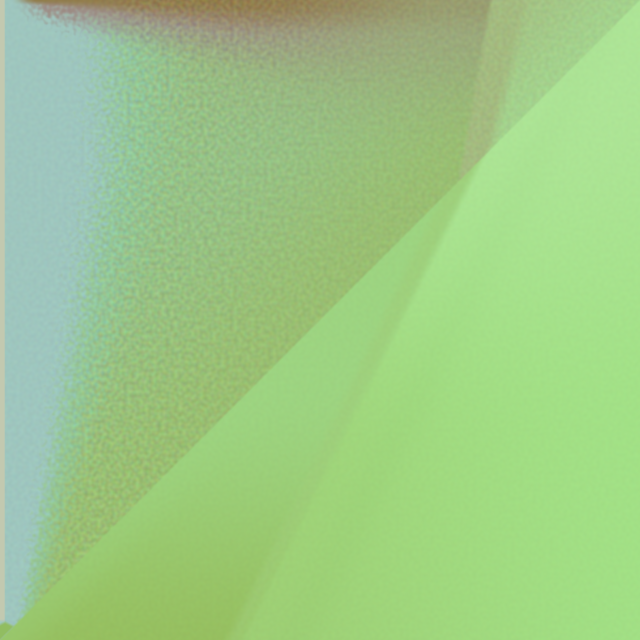
Give the GLSL for this background, as a Shadertoy shader.

```glsl
// Folded sheets of green light with a pale blue margin, a mauve top glow and soft grain.
#define GRAIN_SCALE 150.0
#define GRAIN_AMOUNT 0.095
#define EDGE_SOFTNESS 0.0035
#define MARGIN_WIDTH 0.0075
#define BLUE_START 0.030
#define BLUE_SLOPE 0.20
#define RAY_START 0.375
#define RAY_SLOPE 0.50

const vec3 BLUE  = vec3(0.62, 0.775, 0.745);
const vec3 TEAL  = vec3(0.57, 0.785, 0.625);
const vec3 OLIVE = vec3(0.60, 0.745, 0.445);
const vec3 SAGE  = vec3(0.59, 0.755, 0.525);
const vec3 KHAKI = vec3(0.605, 0.675, 0.475);
const vec3 MAUVE = vec3(0.62, 0.55, 0.52);
const vec3 BROWN = vec3(0.57, 0.49, 0.30);
const vec3 LIME  = vec3(0.635, 0.88, 0.525);
const vec3 MINT  = vec3(0.68, 0.895, 0.59);
const vec3 MOSS  = vec3(0.585, 0.74, 0.36);
const vec3 LEAF  = vec3(0.615, 0.83, 0.505);
const vec3 BEIGE = vec3(0.76, 0.79, 0.69);

vec2 hashGradient(vec2 cell) {
    vec3 q = fract(cell.xyx * vec3(0.1031, 0.1030, 0.0973));
    q += dot(q, q.yzx + 33.33);
    float angle = 6.2832 * fract((q.x + q.y) * q.z);
    return vec2(cos(angle), sin(angle));
}

float gradientNoise(vec2 p) {
    vec2 i = floor(p), f = fract(p);
    vec2 u = f * f * (3.0 - 2.0 * f);
    vec2 e = vec2(1.0, 0.0);
    float low = mix(dot(hashGradient(i), f),
                    dot(hashGradient(i + e), f - e), u.x);
    float high = mix(dot(hashGradient(i + e.yx), f - e.yx),
                     dot(hashGradient(i + 1.0), f - 1.0), u.x);
    return mix(low, high, u.y);
}

float edge(float d) {
    return smoothstep(-EDGE_SOFTNESS, EDGE_SOFTNESS, d);
}

// Back sheet, above the diagonal
vec3 backSheet(vec2 p, float grain) {
    float depth = 1.0 - p.y;
    vec3 col = mix(OLIVE, SAGE, smoothstep(0.0, 0.42, p.y - p.x));
    col = mix(col, KHAKI, smoothstep(0.26, 0.02, depth) * smoothstep(0.1, 0.6, p.x));

    // Blue margin with a grainy teal rim
    float rim = p.x - BLUE_START - BLUE_SLOPE * min(p.y, 0.75);
    float spread = 0.012 + 0.06 * p.y;
    float rough = rim + grain * spread * 0.55;
    col = mix(col, TEAL, 0.75 * smoothstep(spread * 2.1, 0.0, rough));
    col = mix(col, BLUE, smoothstep(spread * 0.55, -spread * 0.9, rough));

    // Mauve glow widening from the top left corner
    float reach = 0.010 + 0.30 * p.x * (1.0 - 0.65 * p.x);
    float glow = smoothstep(1.35, 0.1, (depth + grain * 0.012) / reach);
    glow *= smoothstep(0.02, 0.08, p.x) * (1.0 - 0.85 * smoothstep(0.32, 0.68, p.x));
    col = mix(col, MAUVE, glow);
    float brownReach = 0.008 + 0.055 * smoothstep(0.02, 0.45, p.x);
    float brown = smoothstep(brownReach, 0.0, depth) * smoothstep(0.015, 0.06, p.x);
    col = mix(col, BROWN, brown * (1.0 - 0.75 * smoothstep(0.38, 0.72, p.x)));

    // Pale band and the lighter panel to its right
    float bandLeft = 0.716 + 0.18 * (p.y - 0.714);
    float bandRight = 0.775 + 0.24 * (p.y - 0.80);
    vec3 panel = mix(vec3(0.64, 0.82, 0.55), vec3(0.64, 0.765, 0.52),
                     smoothstep(0.0, 0.18, p.y - p.x));
    col = mix(col, vec3(0.64, 0.73, 0.50), smoothstep(-0.005, 0.005, p.x - bandLeft));
    return mix(col, panel, smoothstep(-0.012, 0.012, p.x - bandRight));
}

// Front sheet, below the diagonal
vec3 frontSheet(vec2 p) {
    float ray = p.x - RAY_START - RAY_SLOPE * p.y;
    vec3 left = mix(MOSS, LEAF, smoothstep(-0.1, 0.42, p.y));
    left = mix(left, LEAF, 0.35 * smoothstep(0.10, 0.0, p.x - p.y));
    vec3 right = mix(vec3(0.615, 0.80, 0.445), LIME,
                     smoothstep(0.2, 1.15, p.x + 0.35 * p.y));
    right = mix(right, MINT, smoothstep(0.30, 0.90, p.y));
    vec3 col = mix(left, right, smoothstep(-0.010, 0.010, ray));

    // Olive crease and a faint parallel fold
    float width = 0.018 + 0.018 * p.y;
    float crease = smoothstep(-width - 0.012, -width + 0.010, ray)
                 * smoothstep(0.010, -0.010, ray);
    col = mix(col, vec3(0.625, 0.805, 0.475), 0.6 * crease);
    float fold = (ray - 0.085) / 0.035;
    return col - 0.007 * exp(-fold * fold);
}

void mainImage(out vec4 fragColor, in vec2 fragCoord) {
    vec2 p = fragCoord / iResolution.xy;
    vec2 g = p * GRAIN_SCALE;
    vec3 grain = vec3(gradientNoise(g), gradientNoise(g + 37.3), gradientNoise(g + 81.7));

    float front = edge(p.x - p.y);
    vec3 col = mix(backSheet(p, grain.x * 2.0), frontSheet(p), front);

    // Grain is strongest near the blue rim
    float rimDistance = (p.x - 0.06 - BLUE_SLOPE * p.y) / 0.25;
    float strength = mix(0.45 + 0.55 * exp(-rimDistance * rimDistance), 0.16, front);
    strength *= mix(0.3, 1.0, smoothstep(0.0, 0.12, p.x - 0.12 * p.y));
    col += GRAIN_AMOUNT * strength * (0.65 * grain + 0.35 * grain.y);

    // Lower left tip and beige left margin
    float tip = edge(0.028 - p.y - 0.5 * abs(p.x - 0.008));
    col = mix(col, vec3(0.57, 0.74, 0.38), tip * (1.0 - front));
    float margin = smoothstep(-0.0015, 0.0015, MARGIN_WIDTH - p.x) * edge(p.y - 0.03);
    fragColor = vec4(mix(col, BEIGE, margin), 1.0);
}
```
